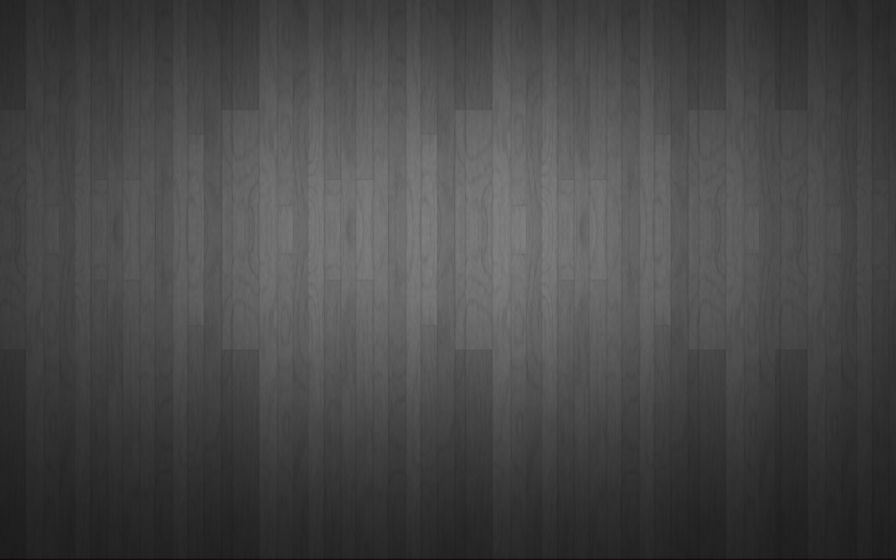
This texture is drawn by a Shadertoy shader. Its source:

```glsl
// Dark grey wooden planks with mirrored grain under a soft central light.

const int PLANKS = 14;
// Left edge, tone and joint distance of each plank; 9 means no joint.
const float EDGE[PLANKS] = float[](0.0, 0.14, 0.28, 0.41, 0.56, 0.69, 0.84,
                                   0.97, 1.11, 1.26, 1.35, 1.58, 1.74, 1.87);
const float TONE[PLANKS] = float[](1.03, 1.0, 0.99, 1.03, 0.99, 0.93, 1.02,
                                   1.02, 0.91, 0.96, 0.99, 1.04, 1.03, 0.95);
const float JOINT[PLANKS] = float[](9.0, 0.43, 9.0, 0.43, 9.0, 9.0, 9.0,
                                    0.82, 9.0, 1.03, 1.03, 9.0, 0.21, 9.0);
// Knot position across the period, distance from the mirror line, half height.
const vec3 KNOT[3] = vec3[](vec3(0.35, 0.0, 0.2), vec3(0.35, 0.9, 0.45),
                            vec3(1.51, 0.0, 0.25));

float hash(vec2 p) {
    vec3 q = fract(vec3(p.xyx) * 0.1031);
    q += dot(q, q.yzx + 33.33);
    return fract((q.x + q.y) * q.z);
}

float noise(vec2 p) {
    vec2 i = floor(p), f = fract(p);
    f = f * f * (3.0 - 2.0 * f);
    return mix(mix(hash(i), hash(i + vec2(1, 0)), f.x),
               mix(hash(i + vec2(0, 1)), hash(i + vec2(1, 1)), f.x), f.y);
}

// Fibres, flecks and the arched growth lines of one board.
float woodGrain(vec2 p, float seed) {
    vec2 offset = vec2(seed * 17.0, seed * 31.0);
    vec2 bent = p + vec2(0.05 * noise(p * vec2(3.0, 2.5) + offset), 0.0);
    float fibre = noise(bent * vec2(45.0, 4.0) + offset) - 0.5;
    float flecks = noise(bent * vec2(75.0, 28.0) + offset) - 0.5;
    float figure = 6.0 * noise(p * vec2(5.0, 1.2) + offset) + 0.3 * fibre;
    float knots = 0.0;
    for (int i = 0; i < 3; i++) {
        vec2 r = (p - KNOT[i].xy) / vec2(0.055, KNOT[i].z);
        knots += exp(-dot(r, r));
    }
    float ring = abs(fract(figure * (1.0 - 0.8 * knots) + 3.0 * knots) - 0.5) * 2.0;
    float patchy = 0.4 + noise(p * vec2(9.0, 3.0) + offset);
    float line = smoothstep(0.45, 0.0, ring) * (patchy + knots);
    return 0.04 * fibre + 0.06 * flecks - 0.05 * line - 0.06 * knots * knots;
}

void mainImage(out vec4 fragColor, in vec2 fragCoord) {
    vec2 p = 4.8 * fragCoord / iResolution.y;
    float aa = 4.8 / iResolution.y;
    vec2 fromLight = p - vec2(3.84, 2.83);

    // Repeat sideways, with an offset last strip, and mirror vertically.
    float x = mod(p.x - 0.64 - 0.7 * step(6.64, p.x), 2.0);
    float d = abs(fromLight.y);

    // Find the plank, its antialiased tone and the uneven seams between.
    int plank = 0;
    float tone = TONE[PLANKS - 1];
    float seam = 0.0;
    for (int i = 0; i < PLANKS; i++) {
        if (x >= EDGE[i]) plank = i;
        float beyond = smoothstep(JOINT[i] - aa, JOINT[i] + aa, d);
        float boardTone = TONE[i] * mix(1.0, 1.0 - 0.09 * JOINT[i], beyond);
        tone = mix(tone, boardTone, smoothstep(-aa, aa, x - EDGE[i]));
        float depth = 0.02 + 0.09 * hash(vec2(i, 7));
        seam += depth * (1.0 - smoothstep(0.0, 0.006 + aa, abs(x - EDGE[i])));
    }

    // Grain changes past a joint; seams and joints are thin dark lines.
    float joint = JOINT[plank];
    float seed = float(plank) + 20.0 * step(joint, d);
    float shade = tone * (1.0 + woodGrain(vec2(x, d), seed)) * (1.0 - seam);
    shade *= 1.0 - 0.05 * (1.0 - smoothstep(0.0, 0.006 + aa, abs(d - joint)));

    // Wide glow falling off towards the corners.
    float light = 0.102 + 0.372 * exp(-dot(fromLight * fromLight, vec2(0.06, 0.24)));
    vec3 color = vec3(light * shade);

    // Faint dark rim along the floor.
    color *= mix(vec3(0.6, 0.4, 0.47), vec3(1.0), smoothstep(0.005, 0.01 + aa, p.y));
    fragColor = vec4(color, 1.0);
}
```
